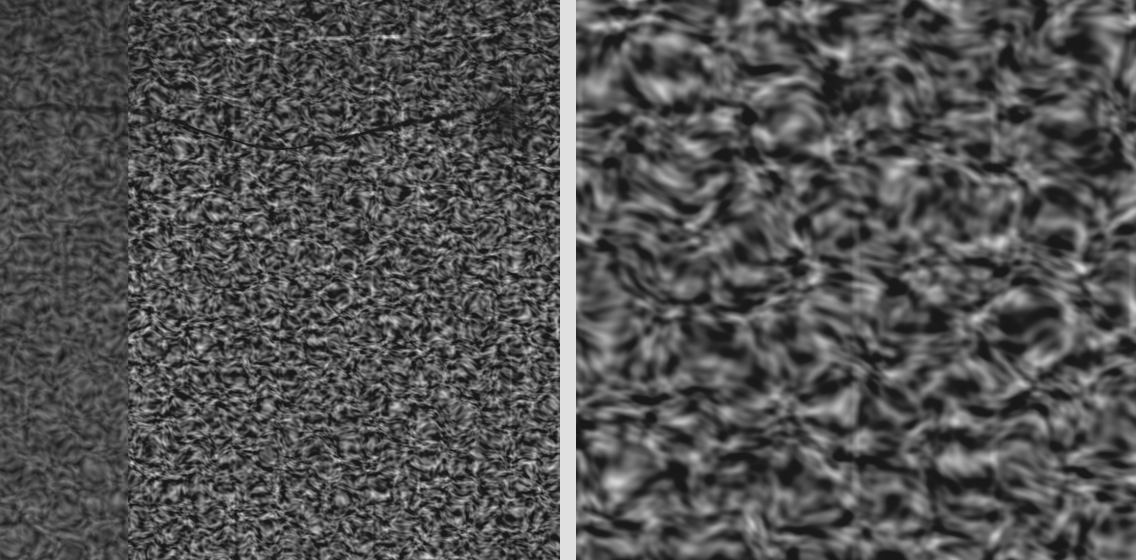
Left: the whole. Right: its middle third, enlarged.
This texture is drawn by a Shadertoy shader. Its source:

```glsl
#define GRAIN_FREQ vec2(70.0, 98.0)
#define STRIP_EDGE 0.229
#define MEAN_GRAY 0.305
#define STRIP_GRAY 0.28
#define GRAIN_CONTRAST 0.54
#define STRIP_CONTRAST 0.26
#define BLACK_FLOOR 0.09
#define SCRATCH_SPACING 0.0825
#define STAIN_CENTER vec2(0.905, 0.785)

float hash(vec2 p) {
    vec3 q = fract(p.xyx * vec3(0.1031, 0.1030, 0.0973));
    q += dot(q, q.yzx + 33.33);
    return fract((q.x + q.y) * q.z);
}

vec2 gradient(vec2 cell) {
    float angle = 6.2832 * hash(cell);
    return vec2(cos(angle), sin(angle));
}

// Gradient noise, centred on zero
float noise(vec2 p) {
    vec2 i = floor(p), f = fract(p);
    vec2 w = f * f * f * (f * (f * 6.0 - 15.0) + 10.0);
    vec2 e = vec2(1.0, 0.0);
    float low = mix(dot(gradient(i), f), dot(gradient(i + e), f - e), w.x);
    float high = mix(dot(gradient(i + e.yx), f - e.yx),
                     dot(gradient(i + 1.0), f - 1.0), w.x);
    return mix(low, high, w.y);
}

// Flattened grains, clumped into loose horizontal ripples
float grain(vec2 uv, float fineness) {
    vec2 warp = vec2(noise(uv * 24.0), noise(uv * 24.0 + 51.0));
    vec2 p = uv + 0.012 * warp;
    float n = noise(p * GRAIN_FREQ + 7.0);
    n += fineness * noise(mat2(0.96, 0.28, -0.28, 0.96) * p * GRAIN_FREQ * 1.9 + 130.0);
    return n + 0.45 * noise(p * vec2(26.0, 62.0) + 210.0);
}

// Height of the sagging crack
float crackHeight(float x) {
    float t = (x - 0.49) / (x < 0.49 ? 0.17 : 0.25);
    return 0.808 - 0.072 * exp(-t * t) + 0.006 * noise(vec2(x * 22.0, 3.5));
}

// Faint broken vertical lines at regular steps
float scratches(vec2 uv) {
    float column = floor(uv.x / SCRATCH_SPACING);
    float d = abs(fract(uv.x / SCRATCH_SPACING) - 0.06) * SCRATCH_SPACING;
    float broken = smoothstep(0.0, 0.3, noise(vec2(column * 3.7, uv.y * 11.0)));
    return broken * (1.0 - smoothstep(0.0008, 0.0035, d));
}

// Row of short bright dashes near the top
float dashes(vec2 uv) {
    float d = abs(uv.y - 0.919 - 0.022 * uv.x + 0.002 * noise(uv * 30.0));
    float on = smoothstep(-0.05, 0.2, noise(vec2(uv.x * 27.0, 8.4)) + 0.08);
    return on * smoothstep(0.33, 0.4, uv.x) * (1.0 - smoothstep(0.001, 0.005, d));
}

void mainImage(out vec4 fragColor, in vec2 fragCoord) {
    vec2 uv = fragCoord / iResolution.xy;
    float body = smoothstep(-0.0015, 0.0015, uv.x - STRIP_EDGE);

    // Crisp body beside a soft, low-contrast strip
    float crisp = MEAN_GRAY + GRAIN_CONTRAST * grain(uv, 0.55);
    float soft = STRIP_GRAY + STRIP_CONTRAST * grain(uv * vec2(1.0, 0.85) + 3.0, 0.3);
    float gray = mix(soft, crisp, body);

    // Uneven lighting, darker towards the top
    gray *= 1.03 - 0.17 * smoothstep(0.6, 1.0, uv.y) + 0.12 * noise(uv * 6.0);

    // Bright marks
    gray += body * (0.09 * scratches(uv) + 0.25 * dashes(uv));

    // Crack, broad and dim inside the strip
    float d = abs(uv.y - crackHeight(uv.x));
    float width = mix(0.009, 0.0055, body) * (1.0 + 1.2 * noise(vec2(uv.x * 18.0, 1.7)));
    float strength = mix(0.4, 0.75, body) * (1.0 - smoothstep(0.86, 0.92, uv.x));
    strength *= smoothstep(-0.35, 0.1, noise(vec2(uv.x * 14.0, 6.3)));
    gray *= 1.0 - strength * (1.0 - smoothstep(0.2 * width, width, d));

    // Ragged stain at the end of the crack
    vec2 s = (uv - STAIN_CENTER) / vec2(0.034, 0.045);
    float stain = exp(-dot(s, s) * (1.0 + 1.2 * noise(uv * 45.0)));
    gray *= 1.0 - 0.55 * stain;

    // Gentle floor keeps the shadows from clipping to black
    float lift = gray - BLACK_FLOOR;
    gray = BLACK_FLOOR + 0.5 * (lift + sqrt(lift * lift + 0.0025));
    fragColor = vec4(vec3(clamp(gray, 0.0, 1.0)), 1.0);
}
```
